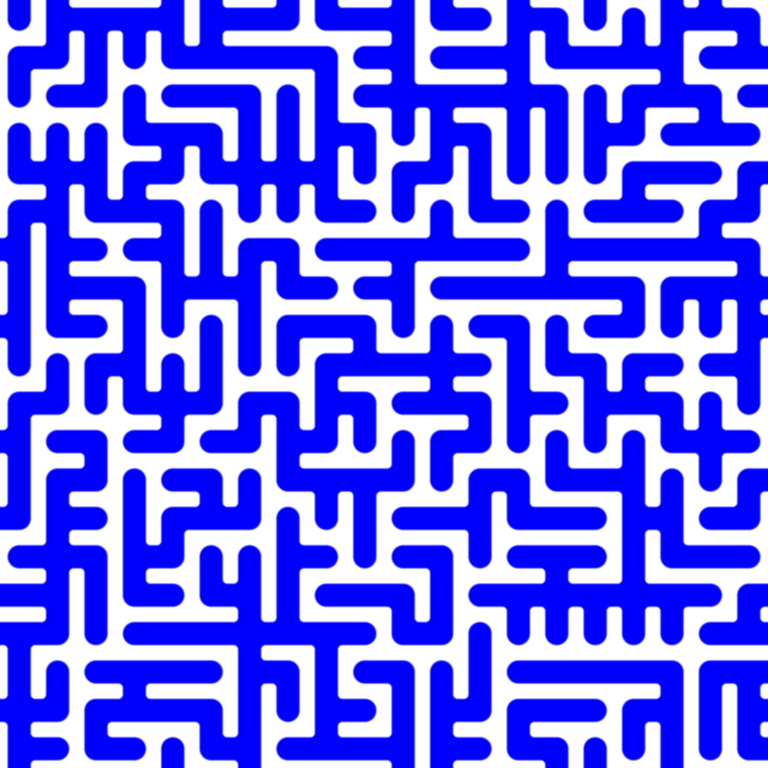
Write a WebGL 2 fragment shader that draws this pattern.

```glsl
#version 300 es
precision highp float;
precision highp int;
// Draws a random maze of rounded blue corridors on white, as a locally computed spanning tree.

uniform vec2 u_resolution;
out vec4 fragColor;

#define CELLS 20.0        // cells across the canvas
#define HALF_WIDTH 0.3    // half the corridor width, in cells
#define FILLET 0.12       // radius of the inner corners, in cells
#define SOFTNESS 0.04     // half the edge blur, in cells
#define SEED 17u
#define BLUE vec3(0.0, 0.0, 1.0)
#define WHITE vec3(1.0)
#define COLS 6            // search window along a link
#define ROWS 5            // search window across a link
#define FLOOD_STEPS 14

uint mixBits(uint h) {
    h = (h ^ (h >> 16)) * 0x45d9f3bu;
    return h ^ (h >> 15);
}

// Random weight of the link that leaves a cell in direction dir.
uint linkWeight(ivec2 cell, ivec2 dir) {
    uvec2 p = uvec2(cell * 2 + dir);
    return mixBits(mixBits(mixBits(p.x + SEED) + p.y) + SEED);
}

// Spreads a set of window cells, one bit each, over the lighter links.
uint flood(uint cells, uint along, uint across) {
    for (int i = 0; i < FLOOD_STEPS; i++) {
        cells |= ((cells & along) << 1) | ((cells >> 1) & along);
        cells |= ((cells & across) << COLS) | ((cells >> COLS) & across);
    }
    return cells;
}

// A link is open unless lighter links already join its two ends nearby.
bool isOpen(ivec2 cell, ivec2 dir) {
    uint weight = linkWeight(cell, dir);
    uint along = 0u, across = 0u, border = 0u;
    for (int j = 0; j < ROWS; j++) {
        for (int i = 0; i < COLS; i++) {
            uint bit = 1u << (j * COLS + i);
            ivec2 c = cell + (i - 2) * dir + (j - 2) * dir.yx;
            if (i < COLS - 1 && linkWeight(c, dir) < weight) along |= bit;
            if (j < ROWS - 1 && linkWeight(c, dir.yx) < weight) across |= bit;
            if (i == 0 || j == 0 || i == COLS - 1 || j == ROWS - 1) border |= bit;
        }
    }
    uint start = 1u << (2 * COLS + 2);
    uint end = start << 1;
    uint fromStart = flood(start, along, across);
    if ((fromStart & end) != 0u) return false;
    uint fromEnd = flood(end, along, across);
    bool enclosed = (fromStart & border) == 0u || (fromEnd & border) == 0u;
    return enclosed || (weight >> 31) == 0u;
}

// Union of two distances with a circular fillet.
float filletUnion(float a, float b) {
    return max(FILLET, min(a, b)) - length(max(FILLET - vec2(a, b), 0.0));
}

float linkDistance(ivec2 cell, ivec2 dir, float d) {
    return isOpen(cell, dir) ? d - HALF_WIDTH : 1.0;
}

// Signed distance to the corridors, within the square between four cell centres.
float mazeDistance(vec2 p) {
    ivec2 cell = ivec2(floor(p));
    vec2 f = fract(p);
    ivec2 right = ivec2(1, 0), up = ivec2(0, 1);
    float bottomSide = linkDistance(cell, right, f.y);
    float topSide = linkDistance(cell + up, right, 1.0 - f.y);
    float leftSide = linkDistance(cell, up, f.x);
    float rightSide = linkDistance(cell + right, up, 1.0 - f.x);
    float cap = length(min(f, 1.0 - f)) - HALF_WIDTH;
    float d = min(filletUnion(bottomSide, leftSide), filletUnion(bottomSide, rightSide));
    d = min(d, min(filletUnion(topSide, leftSide), filletUnion(topSide, rightSide)));
    return min(d, cap);
}

void main() {
    vec2 p = gl_FragCoord.xy / u_resolution.y * CELLS - 0.5;
    float paper = smoothstep(-SOFTNESS, SOFTNESS, mazeDistance(p));
    fragColor = vec4(mix(BLUE, WHITE, paper), 1.0);
}
```
